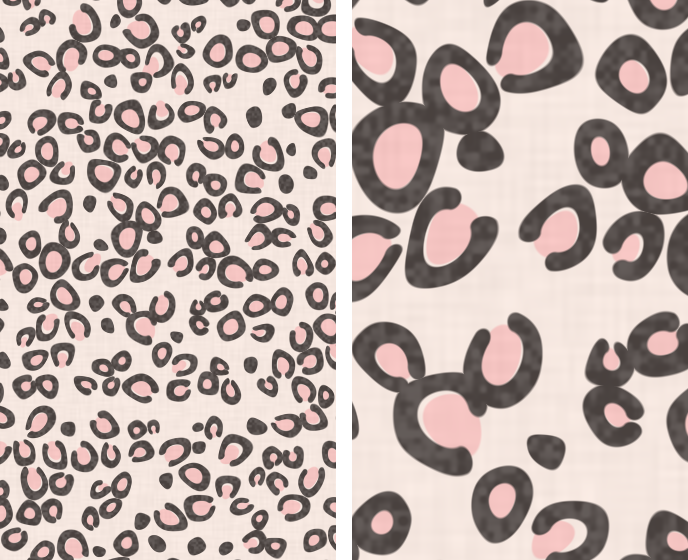
Left: the whole. Right: its middle third, enlarged.
A Shadertoy shader for this pattern:

```glsl
// Hand-drawn leopard rosettes with blush centres on cream linen.

const float CELL = 0.0545;   // spacing of spots, in canvas heights
const float TAU = 6.2831853;
const vec3 CREAM = vec3(0.962, 0.906, 0.877);
const vec3 BLUSH = vec3(0.960, 0.770, 0.760);
const vec3 CHARCOAL = vec3(0.285, 0.255, 0.245);
const vec3 ASH = vec3(0.390, 0.360, 0.350);

// Sineless hash: three values in 0..1
vec3 hash3(vec2 p, float seed) {
    vec3 v = fract(vec3(p.xyx + seed * 7.31) * vec3(0.1031, 0.1030, 0.0973));
    v += dot(v, v.yxz + 33.33);
    return fract((v.xxy + v.yzz) * v.zyx);
}

float valueNoise(vec2 p, float seed) {
    vec2 i = floor(p), f = fract(p);
    f = f * f * (3.0 - 2.0 * f);
    float low = mix(hash3(i, seed).x, hash3(i + vec2(1, 0), seed).x, f.x);
    float high = mix(hash3(i + vec2(0, 1), seed).x, hash3(i + vec2(1, 1), seed).x, f.x);
    return mix(low, high, f.y);
}

vec2 rotate(vec2 p, float a) {
    float c = cos(a), s = sin(a);
    return vec2(c * p.x - s * p.y, s * p.x + c * p.y);
}

// Jittered centre on staggered rows, in cell units
vec2 spotCentre(vec2 cell) {
    float stagger = mod(cell.y, 2.0) - 0.5;
    return cell + 0.5 + vec2(0.5 * stagger, 0.0) + 0.5 * (hash3(cell, 1.0).xy - 0.5);
}

// Relative size; the smallest are solid dots
float spotWeight(vec2 cell) {
    float h = hash3(cell, 2.0).x;
    return h < 0.13 ? 0.36 : mix(0.58, 1.0, h);
}

// Share the gap to each neighbour by weight, so spots stay apart
float spotRadius(vec2 cell, vec2 centre, float weight) {
    float radius = 0.6;
    for (int j = -1; j <= 1; j++)
    for (int i = -1; i <= 1; i++) {
        if (i == 0 && j == 0) continue;
        vec2 other = cell + vec2(i, j);
        float share = weight / (weight + spotWeight(other));
        radius = min(radius, 1.13 * share * distance(centre, spotCentre(other)));
    }
    return radius;
}

// Ring with a round-ended opening of the given half angle at +y
float horseshoe(vec2 p, float ring, float halfWidth, float gap) {
    vec2 m = vec2(abs(p.x), p.y);
    vec2 tip = vec2(sin(gap), cos(gap));
    bool inGap = m.x * tip.y < m.y * tip.x;
    return (inGap ? distance(m, tip * ring) : abs(length(m) - ring)) - halfWidth;
}

// Distances to the dark stroke (x) and the blush centre (y)
vec2 rosette(vec2 p, vec2 cell) {
    vec2 centre = spotCentre(cell);
    float weight = spotWeight(cell);
    float radius = spotRadius(cell, centre, weight) * CELL;
    vec3 form = hash3(cell, 3.0), bend = hash3(cell, 4.0), fill = hash3(cell, 5.0);

    // Turn, squash, taper and wobble the local frame
    float turn = (form.x - 0.5) * 2.6 + (form.y < 0.5 ? 0.0 : TAU * 0.5);
    vec2 q = rotate(p - centre * CELL, turn) / radius;
    q.x *= mix(1.0, 1.4, bend.x) * (1.0 + 0.5 * (bend.y - 0.5) * clamp(q.y, -1.0, 1.0));
    q += 0.09 * sin(2.7 * q.yx + TAU * bend.yz);

    if (weight < 0.4) return vec2((length(q) - 0.85) * radius, 1.0);

    bool closed = form.z < 0.3;
    float gap = closed ? 0.0 : mix(0.4, 0.95, fill.x);
    float halfWidth = clamp(0.0064 / radius, 0.22, 0.31);
    float ring = 0.98 - halfWidth;
    vec2 side = clamp(q, -1.0, 1.0);
    float swell = 1.0 + 0.5 * (fill.y - 0.5) * side.x - 0.14 * side.y;
    float stroke = horseshoe(q, ring, halfWidth * swell, gap);

    // The blush sits loosely inside and slips out through the opening
    vec2 slip = vec2(0.16 * (fill.z - 0.5), closed ? 0.0 : mix(0.05, 0.5, fill.x * fill.z));
    float blush = length((q - slip) * vec2(1.08, 0.95)) - (ring - halfWidth * 0.82);
    return vec2(stroke, blush) * radius * 0.88;
}

float cover(float d, float edge) {
    return 1.0 - smoothstep(-edge, edge, d);
}

// Fine crossed threads, around zero
float linen(vec2 p) {
    float weft = valueNoise(p * vec2(38.0, 260.0), 6.0);
    float warp = valueNoise(p * vec2(260.0, 38.0), 7.0);
    return weft + warp - 1.0;
}

void mainImage(out vec4 fragColor, in vec2 fragCoord) {
    vec2 p = fragCoord / iResolution.y;
    vec2 home = floor(p / CELL) + 40.0;
    vec2 shifted = p + 40.0 * CELL;
    float edge = max(0.8 / iResolution.y, 0.0008);

    // Nearest stroke and blush among the surrounding cells
    vec2 d = vec2(1.0);
    for (int j = -1; j <= 1; j++)
    for (int i = -1; i <= 1; i++)
        d = min(d, rosette(shifted, home + vec2(i, j)));

    // Layer cloth, blush and mottled ink
    float weave = linen(p);
    float mottle = valueNoise(p * 230.0, 8.0) * 0.6 + valueNoise(p * 90.0, 9.0) * 0.25 + 0.12 * weave;
    vec3 ink = mix(CHARCOAL, ASH, smoothstep(0.15, 0.75, mottle));
    vec3 colour = mix(CREAM, BLUSH, cover(d.y, edge)) + 0.022 * weave;
    colour = mix(colour, ink, cover(d.x, edge));
    fragColor = vec4(colour, 1.0);
}
```
